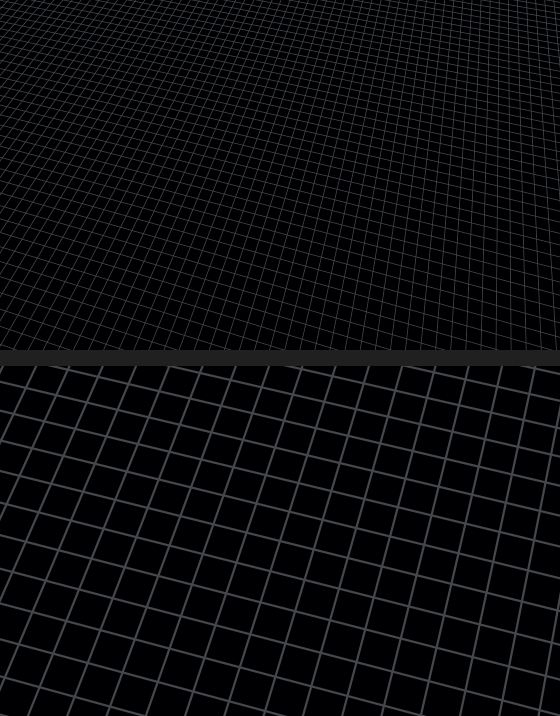
Top: the whole. Bottom: its middle third, enlarged.
Write a Shadertoy shader that draws this pattern.

```glsl
// Thin grey square grid on a black ground plane, seen from a tilted, turned camera.

// Ground point hit by the view ray through uv, for a camera at height one.
vec2 groundPoint(vec2 uv, float focal, float pitch) {
    float c = cos(pitch), s = sin(pitch);
    vec3 ray = vec3(uv.x, uv.y * c - focal * s, uv.y * s + focal * c);
    return ray.xz / -ray.y;
}

vec2 rotate(vec2 p, float angle) {
    float c = cos(angle), s = sin(angle);
    return vec2(c * p.x - s * p.y, s * p.x + c * p.y);
}

// Coverage of lines at whole values of coord, with a constant width on screen.
float gridLine(float coord, float halfWidth) {
    float slope = length(vec2(dFdx(coord), dFdy(coord)));
    float dist = abs(fract(coord + 0.5) - 0.5) / slope;
    return clamp(0.5 + halfWidth - dist, 0.0, 1.0);
}

void mainImage(out vec4 fragColor, in vec2 fragCoord) {
    vec2 uv = (fragCoord - 0.5 * iResolution.xy) / iResolution.y;

    // Cells are counted from the point at the centre of the view
    vec2 ground = groundPoint(uv, 1.05, 1.09) - groundPoint(vec2(0.0), 1.05, 1.09);
    vec2 cell = rotate(ground, 0.275) * 28.0;

    // Both line directions, blended so that crossings are a little brighter
    float halfWidth = 0.00105 * iResolution.y;
    float across = gridLine(cell.x, halfWidth);
    float along = gridLine(cell.y, halfWidth);
    float lines = 1.0 - (1.0 - across) * (1.0 - along);

    vec3 color = mix(vec3(0.0, 0.0, 0.006), vec3(0.265, 0.28, 0.295), lines);
    fragColor = vec4(color, 1.0);
}
```
